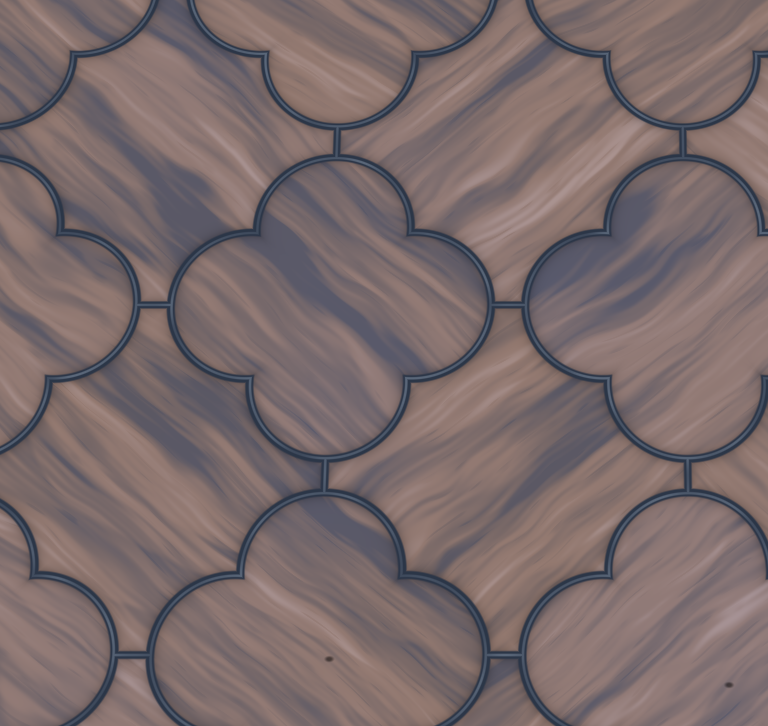
This pattern is drawn by a WebGL 2 fragment shader. Its source:

```glsl
#version 300 es
precision highp float;
uniform vec2 u_resolution;
out vec4 outColor;

// Layout, in units of canvas height
const vec2 CENTER = vec2(0.456, 0.580);
const vec2 PITCH = vec2(0.488, 0.459);
const float PERSPECTIVE = 0.105;
const float SKEW = 0.0365;

// Quatrefoil and groove, in units of one repeat
const float LOBE_OFFSET = 0.232;
const float LOBE_RADIUS = 0.220;
const float CUSP = 0.2197;
const float TIP = 0.452;
const float GROOVE = 0.0112;
const float BRIDGE = 0.0105;

// Wood
const vec2 GRAIN_DIR = vec2(0.77, -0.64);
const float FIBRE_FREQ = 170.0;
const float RING_FREQ = 13.0;
const vec3 DARK = vec3(0.36, 0.34, 0.37);
const vec3 BROWN = vec3(0.47, 0.40, 0.38);
const vec3 TAN = vec3(0.58, 0.47, 0.42);
const vec3 PALE = vec3(0.67, 0.57, 0.54);
const vec3 MAUVE_SHIFT = vec3(-0.012, 0.012, 0.055);
const vec3 GROOVE_DARK = vec3(0.17, 0.21, 0.28);
const vec3 GROOVE_LIGHT = vec3(0.36, 0.41, 0.48);

float hash(vec2 p) {
    return fract(sin(dot(p, vec2(127.1, 311.7))) * 43758.5453);
}

float noise(vec2 p) {
    vec2 i = floor(p), f = fract(p);
    f = f * f * (3.0 - 2.0 * f);
    return mix(mix(hash(i), hash(i + vec2(1, 0)), f.x),
               mix(hash(i + vec2(0, 1)), hash(i + vec2(1, 1)), f.x), f.y);
}

float fbm(vec2 p) {
    float sum = 0.0, amp = 0.5;
    for (int i = 0; i < 4; i++) {
        sum += amp * noise(p);
        p = p * 2.03 + 17.3;
        amp *= 0.5;
    }
    return sum / 0.9375;
}

// Distances to the quatrefoil (x) and to the short bridges (y)
vec2 trellis(vec2 p) {
    p = abs(p);
    if (p.y > p.x) p = p.yx;
    float lobe = length(p - vec2(LOBE_OFFSET, 0.0)) - LOBE_RADIUS;
    return vec2(min(lobe, p.x - CUSP), max(p.y, TIP - p.x));
}

// Grain colour; lean is +1 for falling and -1 for rising grain
vec3 wood(vec2 p, float lean, float seed) {
    vec2 dir = vec2(GRAIN_DIR.x, GRAIN_DIR.y * lean);
    vec2 q = vec2(dot(p, dir), dot(p, vec2(-dir.y, dir.x))) + seed * vec2(37.0, 61.0);
    q.y += 0.10 * (fbm(q * vec2(2.5, 4.0)) - 0.5);

    // Curved growth rings, broad streaks, fine fibres and pores
    float ringPhase = q.y * RING_FREQ + 3.0 * fbm(q * vec2(1.8, 5.0));
    float ring = pow(fract(ringPhase), 2.0) * smoothstep(1.0, 0.86, fract(ringPhase));
    float streak = fbm(q * vec2(2.2, 24.0));
    float line = noise(q * vec2(4.0, 75.0));
    float fibre = noise(q * vec2(14.0, FIBRE_FREQ));
    float pore = smoothstep(0.72, 0.95, noise(q * vec2(22.0, 210.0)));
    float figure = smoothstep(0.56, 0.80, fbm(q * vec2(3.0, 17.0) + 9.0));

    float tone = 0.53 + 0.75 * (streak - 0.5) + 0.22 * (line - 0.5) + 0.20 * (fibre - 0.5);
    tone += 0.16 * (hash(vec2(seed, 3.0)) - 0.5) - 0.22 * ring - 0.40 * figure - 0.10 * pore;
    tone += 0.10 * (0.6 - p.y);
    tone = clamp(tone, 0.0, 1.0);

    vec3 color = mix(DARK, BROWN, smoothstep(0.0, 0.30, tone));
    color = mix(color, TAN, smoothstep(0.25, 0.58, tone));
    color = mix(color, PALE, smoothstep(0.55, 0.90, tone));
    float mauve = 0.45 * hash(vec2(seed, 8.0)) + 0.9 * fbm(p * 3.0 + seed) - 0.2 * p.y;
    return color + MAUVE_SHIFT * clamp(mauve, 0.0, 1.0);
}

void main() {
    vec2 uv = gl_FragCoord.xy / u_resolution.y;
    vec2 d = uv - CENTER;
    d.x -= SKEW * d.y;
    vec2 grid = d / (PITCH * (1.0 - PERSPECTIVE * d.y));
    float aa = 1.1 / (u_resolution.y * PITCH.y);

    vec2 cell = floor(grid + 0.5);
    vec2 dist = trellis(grid - cell);

    // Quatrefoils and the star pieces between them are cut separately
    vec2 gap = floor(grid);
    vec3 inside = wood(uv, cell.x < 0.5 ? 1.0 : -1.0, hash(cell + 5.3));
    vec3 outside = wood(uv, mod(gap.x, 2.0) > 0.5 ? 1.0 : -1.0, hash(gap + 51.7));
    vec3 color = mix(inside, outside, smoothstep(-aa, aa, dist.x));

    // Small knot at a random spot in some pieces
    vec2 spot = 0.24 * (vec2(hash(cell + 2.1), hash(cell + 7.9)) - 0.5) + vec2(0.12, -0.10);
    float knot = length((grid - cell - spot) * vec2(0.8, 1.2));
    color *= 1.0 - 0.5 * step(0.4, hash(cell + 4.4)) * smoothstep(0.013, 0.003, knot);

    // Groove with a soft shadow and a worn highlight along its floor
    float edge = min(abs(dist.x) - GROOVE, dist.y - BRIDGE);
    color *= 1.0 - 0.20 * exp(-max(edge, 0.0) * 75.0);
    float wear = 0.35 + 0.65 * noise(grid * 14.0);
    float shine = smoothstep(0.006, 0.001, min(abs(dist.x + 0.002), dist.y));
    vec3 groove = mix(GROOVE_DARK, GROOVE_LIGHT, shine * wear);
    color = mix(color, groove, smoothstep(aa, -aa, edge));

    outColor = vec4(color, 1.0);
}
```
